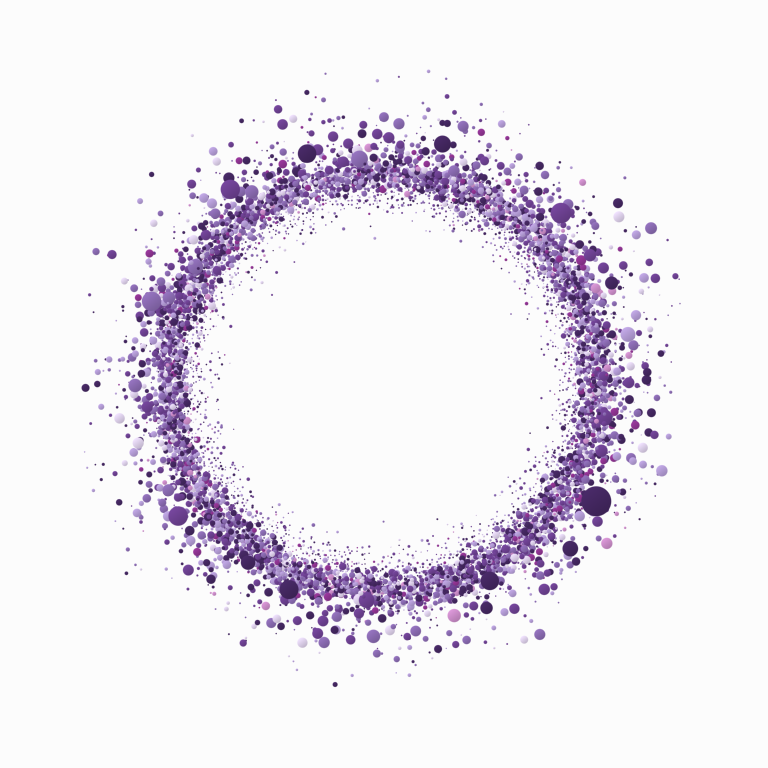
Write a three.js fragment shader that draws this background.

```glsl
varying vec2 vUv;

const vec3 PAPER = vec3(0.99);
const vec3 PALE = vec3(0.85, 0.80, 0.90);
const vec3 LAVENDER = vec3(0.69, 0.60, 0.82);
const vec3 VIOLET = vec3(0.53, 0.41, 0.68);
const vec3 PURPLE = vec3(0.42, 0.25, 0.56);
const vec3 PLUM = vec3(0.26, 0.15, 0.37);
const vec3 MAGENTA = vec3(0.55, 0.20, 0.56);
const vec3 PINK = vec3(0.78, 0.54, 0.77);

const vec2 CENTER = vec2(0.498, 0.503);
const float SOFTNESS = 0.001;
const float GOLDEN_ANGLE = 2.39996;
const float MIN_CHANCE = 0.015;
const int BIG_DOTS = 18;

float hash(vec2 p, float seed) {
  return fract(sin(dot(p, vec2(127.1, 311.7)) + seed * 74.7) * 43758.5453);
}

// Weighted choice from the palette
vec3 pickColor(float pick) {
  vec3 color = PLUM;
  color = mix(color, PURPLE, step(0.20, pick));
  color = mix(color, VIOLET, step(0.45, pick));
  color = mix(color, LAVENDER, step(0.66, pick));
  color = mix(color, PALE, step(0.84, pick));
  color = mix(color, MAGENTA, step(0.92, pick));
  return mix(color, PINK, step(0.97, pick));
}

// Distance from the center of the slightly flattened ring
float ringDistance(vec2 p) {
  return length((p - CENTER) * vec2(1.0, 1.025));
}

// Bell curve with separate inward and outward falloff
float ringDensity(float d, float radius, float inner, float outer) {
  float offset = d - radius;
  float x = offset / (offset < 0.0 ? inner : outer);
  return exp(-x * x);
}

// Softly lit disc painted over the base
vec3 paintDot(vec3 base, vec2 offset, float radius, vec3 color) {
  float mask = 1.0 - smoothstep(-SOFTNESS, SOFTNESS, length(offset) - radius);
  float light = dot(offset / radius, vec2(-0.6, 0.8));
  vec3 shaded = color * (1.0 + 0.12 * clamp(light, -1.0, 1.0));
  return mix(base, shaded, mask);
}

// Jittered grid of dots thinned out around the ring
vec3 paintLayer(vec3 base, vec2 p, float cell, vec2 sizes, float radius,
                vec2 falloff, float peak, float seed) {
  vec2 home = floor(p / cell);
  for (int y = -1; y <= 1; y++) {
    for (int x = -1; x <= 1; x++) {
      vec2 id = home + vec2(float(x), float(y));
      vec2 jitter = vec2(hash(id, seed), hash(id, seed + 1.0));
      vec2 spot = (id + 0.1 + 0.8 * jitter) * cell;
      float density = ringDensity(ringDistance(spot), radius, falloff.x, falloff.y);
      if (hash(id, seed + 2.0) < peak * density - MIN_CHANCE) {
        float grow = hash(id, seed + 3.0);
        float size = mix(sizes.x, sizes.y, grow * sqrt(grow));
        base = paintDot(base, p - spot, size, pickColor(hash(id, seed + 4.0)));
      }
    }
  }
  return base;
}

// Largest beads, spread around the outer rim
vec3 paintBeads(vec3 base, vec2 p, float seed) {
  for (int i = 0; i < BIG_DOTS; i++) {
    float n = float(i);
    vec2 id = vec2(n, 3.0);
    float angle = -0.51 + n * GOLDEN_ANGLE;
    float orbit = mix(0.285, 0.33, hash(id, seed));
    orbit = i == 0 ? 0.319 : orbit;
    float size = mix(0.0085, 0.0135, hash(id, seed + 1.0));
    size = i == 0 ? 0.0195 : size;
    vec2 spot = CENTER + orbit * vec2(cos(angle), sin(angle));
    float pick = i == 0 ? 0.0 : 0.75 * hash(id, seed + 2.0);
    base = paintDot(base, p - spot, size, pickColor(pick));
  }
  return base;
}

void main() {
  vec3 color = PAPER;

  // Fine dust, inside and outside the band
  color = paintLayer(color, vUv, 0.0055, vec2(0.0007, 0.0019), 0.260, vec2(0.029, 0.036), 1.00, 11.0);
  color = paintLayer(color, vUv, 0.0105, vec2(0.0008, 0.0024), 0.275, vec2(0.050, 0.085), 0.65, 23.0);

  // Dense band
  color = paintLayer(color, vUv, 0.0080, vec2(0.0032, 0.0054), 0.276, vec2(0.018, 0.024), 1.15, 31.0);
  color = paintLayer(color, vUv, 0.0068, vec2(0.0020, 0.0043), 0.274, vec2(0.017, 0.024), 1.00, 37.0);

  // Outer scatter
  color = paintLayer(color, vUv, 0.0115, vec2(0.0026, 0.0056), 0.288, vec2(0.016, 0.036), 0.65, 43.0);
  color = paintLayer(color, vUv, 0.0170, vec2(0.0026, 0.0074), 0.312, vec2(0.020, 0.056), 0.70, 53.0);
  color = paintLayer(color, vUv, 0.0380, vec2(0.0045, 0.0090), 0.328, vec2(0.025, 0.052), 0.42, 67.0);

  color = paintBeads(color, vUv, 79.0);

  // Small grains resting on the band
  color = paintLayer(color, vUv, 0.0090, vec2(0.0016, 0.0036), 0.271, vec2(0.014, 0.020), 0.60, 89.0);
  gl_FragColor = vec4(color, 1.0);
}
```
